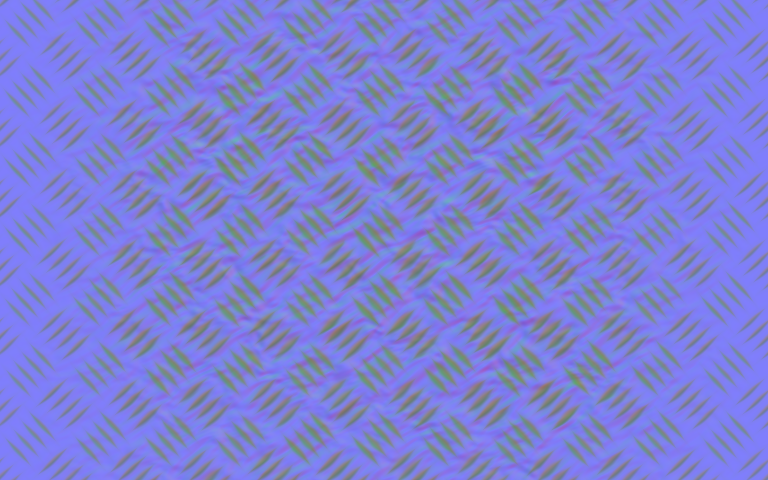
This texture map is drawn by a Shadertoy shader. Its source:

```glsl
const float CELLS_ACROSS = 11.0;
const vec2 GROUP_CENTRE = vec2(0.43, 0.585);  // first group inside its cell
const float BAR_SPACING = 0.168;
const float BAR_HALF_LENGTH = 0.235;
const float BAR_HALF_WIDTH = 0.047;
const float WORN_HALF_WIDTH = 0.026;
const float BAR_BEND = 0.35;
const float EDGE_SOFTNESS = 0.032;
const float HALO_WIDTH = 0.085;
const float WRINKLE_TINT = 0.045;
const float WRINKLE_DIP = 0.055;
const float WRINKLE_WARP = 0.008;

const vec3 FLAT_NORMAL = vec3(0.50, 0.495, 0.99);
const vec3 HALO = vec3(0.49, 0.515, 0.78);
const vec3 FALLING_LOW = vec3(0.37, 0.60, 0.48);
const vec3 FALLING_HIGH = vec3(0.53, 0.51, 0.40);
const vec3 RISING_LOW = vec3(0.37, 0.48, 0.42);
const vec3 RISING_HIGH = vec3(0.60, 0.51, 0.47);

float hash(vec2 p) {
    vec3 q = fract(p.xyx * vec3(0.1031, 0.1030, 0.0973));
    q += dot(q, q.yzx + 33.33);
    return fract((q.x + q.y) * q.z);
}

float noise(vec2 p) {
    vec2 i = floor(p), f = fract(p);
    f = f * f * (3.0 - 2.0 * f);
    return mix(mix(hash(i), hash(i + vec2(1, 0)), f.x),
               mix(hash(i + vec2(0, 1)), hash(i + vec2(1, 1)), f.x), f.y);
}

// Creased metal: noise stretched along a shallow diagonal
float wrinkleHeight(vec2 p) {
    vec2 q = vec2(dot(p, vec2(0.90, 0.43)) * 3.5, dot(p, vec2(-0.43, 0.90)) * 9.0);
    q += 1.2 * noise(p * 2.3 + 40.0);
    return noise(q + 70.0) + 0.5 * noise(q * 2.1 + 110.0);
}

vec2 wrinkleSlope(vec2 p) {
    const vec2 e = vec2(0.035, 0.0);
    return vec2(wrinkleHeight(p + e.xy) - wrinkleHeight(p - e.xy),
                wrinkleHeight(p + e.yx) - wrinkleHeight(p - e.yx)) / 0.35;
}

// Relief is deepest mid-sheet and fades toward the borders
float reliefStrength(vec2 uv, vec2 p) {
    vec2 border = min(uv, 1.0 - uv);
    float s = smoothstep(-0.02, 0.33, border.x);
    s *= mix(0.65, 1.0, smoothstep(0.0, 0.25, border.y));
    return clamp(s * mix(0.75, 1.2, noise(p * 0.9 + 15.0)), 0.0, 1.0);
}

// One family of four-bar groups, painted over the given colour
vec3 paintBars(vec3 col, vec2 p, vec2 along, vec3 low, vec3 high,
               float relief, float pixel) {
    vec2 cell = floor(p);
    vec2 local = fract(p) - 0.5;
    local += 0.025 * (vec2(hash(cell + 5.0), hash(cell + 23.0)) - 0.5);
    float u = dot(local, along);
    float v = dot(local, vec2(-along.y, along.x));

    // Nearest of the four bars
    v += BAR_BEND * u * abs(u) * 0.5;
    float bar = clamp(floor(v / BAR_SPACING), -2.0, 1.0) + 0.5;
    v -= bar * BAR_SPACING;
    float wear = hash(cell * 7.0 + bar * 3.0 + 61.0);
    u += (wear - 0.5) * 0.035;

    // Lens outline tapering to the tips
    float t = u / (BAR_HALF_LENGTH * mix(0.92, 1.06, wear));
    float width = mix(WORN_HALF_WIDTH, BAR_HALF_WIDTH, relief);
    float d = abs(v) - width * (1.0 - t * t);
    float soft = max(EDGE_SOFTNESS * mix(0.7, 1.0, relief), pixel);
    float body = 1.0 - smoothstep(-soft, soft, d);
    float halo = 1.0 - smoothstep(0.0, HALO_WIDTH, d);

    // Opposite flanks take opposite tints
    float side = smoothstep(-1.0, 1.0, v / width + 0.25 * t);
    vec3 flank = mix(low, high, side);
    col = mix(col, HALO, halo * mix(0.2, 0.6, relief));
    return mix(col, flank, body * mix(0.72, 1.0, relief) * mix(0.85, 1.0, wear));
}

void mainImage(out vec4 fragColor, in vec2 fragCoord) {
    vec2 uv = fragCoord / iResolution.xy;
    float pixel = CELLS_ACROSS / iResolution.x;
    vec2 p = fragCoord * pixel;
    float relief = reliefStrength(uv, p);

    // Wrinkled base sheet
    vec2 slope = wrinkleSlope(p) * relief;
    vec3 wrinkle = vec3(slope * WRINKLE_TINT, -WRINKLE_DIP * length(slope));
    vec3 col = FLAT_NORMAL + wrinkle;

    // Two interleaved families, half a cell apart
    vec2 q = p - GROUP_CENTRE + 0.5 + slope * WRINKLE_WARP;
    const float DIAGONAL = 0.70711;
    col = paintBars(col, q, vec2(DIAGONAL, -DIAGONAL),
                    FALLING_LOW, FALLING_HIGH, relief, pixel);
    col = paintBars(col, q + 0.5, vec2(DIAGONAL),
                    RISING_LOW, RISING_HIGH, relief, pixel);

    col += 0.5 * wrinkle;
    fragColor = vec4(clamp(col, 0.0, 1.0), 1.0);
}
```
